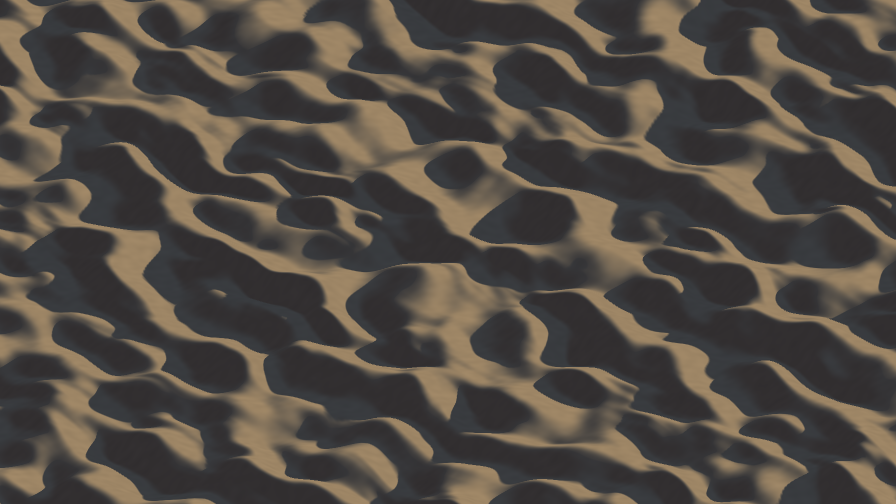
Give the GLSL for this texture, as a Shadertoy shader.

```glsl
const vec2 SUN_DIR = vec2(0.92, 0.38);   // ground heading towards the sun
const float SUN_SLOPE = 0.2;             // tangent of the sun's elevation
const vec2 VIEW = vec2(0.616, 0.788);    // sine and cosine of the camera pitch

vec2 hash2(vec2 p) {
    p = vec2(dot(p, vec2(127.1, 311.7)), dot(p, vec2(269.5, 183.3)));
    return 2.0 * fract(sin(p) * 43758.5453) - 1.0;
}

float gradientNoise(vec2 p) {
    vec2 i = floor(p), f = fract(p);
    vec2 w = f * f * f * (f * (f * 6.0 - 15.0) + 10.0);
    vec2 e = vec2(0.0, 1.0);
    return mix(
        mix(dot(hash2(i), f), dot(hash2(i + e.yx), f - e.yx), w.x),
        mix(dot(hash2(i + e), f - e), dot(hash2(i + 1.0), f - 1.0), w.x), w.y);
}

// Dunes stretched along a diagonal, bent by a broad swell
float duneHeight(vec2 p) {
    vec2 q = vec2(dot(p, vec2(0.85, -0.53)) / 0.145, dot(p, vec2(0.53, 0.85)) / 0.097);
    float swell = gradientNoise(q * 0.47 + 7.3);
    q.y += 0.8 * swell;
    return 0.076 * gradientNoise(q) + 0.026 * swell + 0.008 * gradientNoise(q * 2.1 + 19.7);
}

// Parallel oblique view: slide down the ray until it meets the sand
vec3 findSand(vec2 uv) {
    float z = 0.08;
    for (int i = 0; i < 20; i++) {
        z -= 0.4 * (z - duneHeight(vec2(uv.x, (uv.y - z * VIEW.y) / VIEW.x)));
    }
    return vec3(uv.x, (uv.y - z * VIEW.y) / VIEW.x, z);
}

// Compare the sun with the steepest rise towards it
float sunVisibility(vec2 p, float h) {
    float horizon = -1.0;
    for (int i = 1; i <= 36; i++) {
        float t = 0.0105 * float(i);
        horizon = max(horizon, (duneHeight(p + SUN_DIR * t) - h) / t);
    }
    return smoothstep(-0.012, 0.012, SUN_SLOPE - horizon);
}

vec3 shadeSand(vec2 uv) {
    vec3 pos = findSand(uv);
    vec2 p = pos.xy;
    float h = duneHeight(p);
    vec2 e = vec2(0.003, 0.0);
    vec2 slope = vec2(duneHeight(p + e) - h, duneHeight(p + e.yx) - h) / e.x;
    float away = dot(slope, SUN_DIR);

    // Warm sun with a soft falloff over the crests
    float facing = (SUN_SLOPE - away) / sqrt(1.0 + dot(slope, slope));
    float sun = 1.04 * smoothstep(-0.09, 0.48, facing) * sunVisibility(p, h);

    // Bluish skylight on flat ground, brown bounce on steep lee faces
    float sky = 1.0 - smoothstep(-0.05, 0.5, away);
    vec3 color = mix(vec3(0.194, 0.182, 0.187), vec3(0.222, 0.232, 0.246), sky);
    color += sun * vec3(0.38, 0.28, 0.145);

    // Faint wind streaks
    float streaks = gradientNoise(vec2(p.x * 30.0 + p.y * 24.0, p.y * 60.0 - p.x * 36.0));
    return color * (1.0 + 0.06 * streaks);
}

void mainImage(out vec4 fragColor, in vec2 fragCoord) {
    // Two samples per pixel soften the crests
    vec3 color = vec3(0.0);
    for (int i = 0; i < 2; i++) {
        vec2 offset = vec2(0.25, 0.25) * (2.0 * float(i) - 1.0);
        color += 0.5 * shadeSand((fragCoord + offset) / iResolution.y);
    }
    fragColor = vec4(color, 1.0);
}
```
